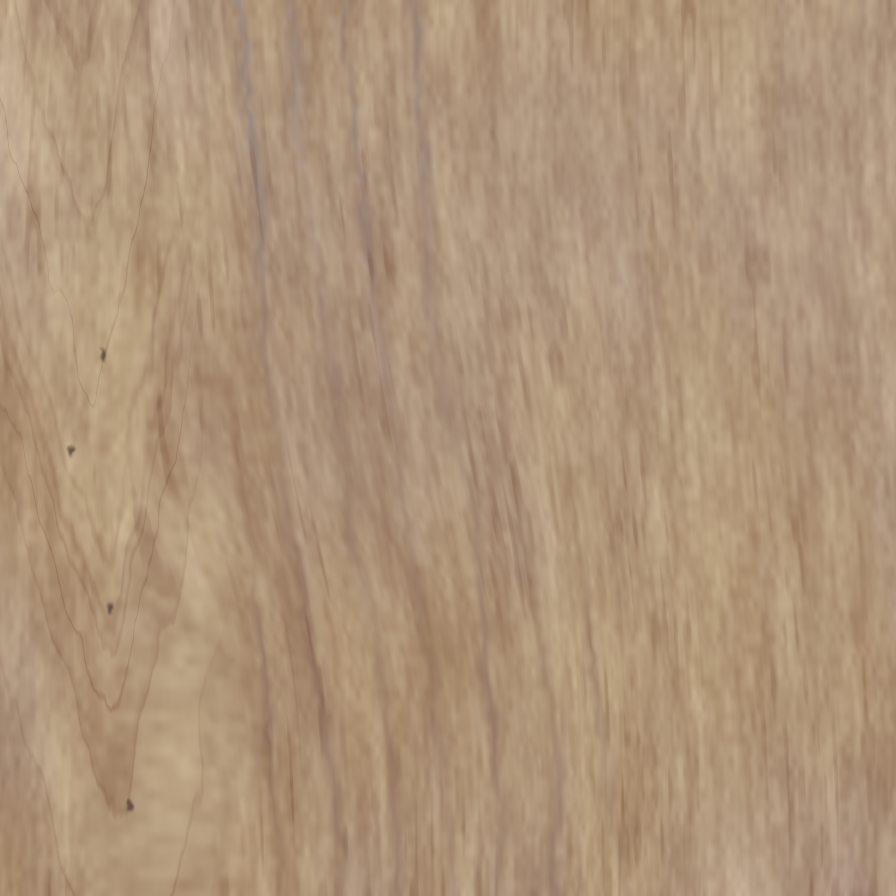
Give the GLSL for this texture, as a Shadertoy shader.

```glsl
// Oak-like wood board: fine upright grain, drifting dark veins and a cathedral figure on the left.
#define LIGHT_WOOD vec3(0.708, 0.608, 0.480)
#define DARK_WOOD vec3(0.602, 0.472, 0.365)
#define GREY_WOOD vec3(0.662, 0.568, 0.515)
#define VEIN_BROWN vec3(0.510, 0.390, 0.335)
#define VEIN_GREY vec3(0.550, 0.490, 0.490)
#define VEIN_SPACING 0.063
#define VEIN_DRIFT 0.11
#define BASE_TONE 0.79
#define FINE_CONTRAST 1.0
#define KNOT_COUNT 4

float hash(vec2 p) {
    vec3 q = fract(vec3(p.xyx) * 0.1031);
    q += dot(q, q.yzx + 33.33);
    return fract((q.x + q.y) * q.z);
}

float noise(vec2 p) {
    vec2 cell = floor(p), f = fract(p);
    f = f * f * (3.0 - 2.0 * f);
    return mix(mix(hash(cell), hash(cell + vec2(1, 0)), f.x),
               mix(hash(cell + vec2(0, 1)), hash(cell + vec2(1, 1)), f.x), f.y);
}

float fbm(vec2 p) {
    float sum = 0.0, amp = 0.5;
    for (int i = 0; i < 4; i++) {
        sum += amp * noise(p);
        p = p * 2.03 + 17.3;
        amp *= 0.5;
    }
    return sum / 0.9375;
}

// Sideways shift of the grain, growing from the top (0) to the bottom (1).
float drift(float down) {
    return VEIN_DRIFT * smoothstep(0.0, 1.0, down);
}

// Darkness of the long veins: ragged cores inside soft halos.
float veins(vec2 p) {
    float dark = 0.0;
    for (int i = -1; i < 6; i++) {
        float id = float(i) + 20.0;
        float x = 0.265 + VEIN_SPACING * float(i) + drift(p.y);
        x += 0.022 * (noise(vec2(p.y * 5.0, id)) - 0.5);
        x += 0.008 * (noise(vec2(p.y * 24.0, id + 40.0)) - 0.5);
        float d = p.x - x + 0.007 * (noise(p * vec2(90.0, 60.0)) - 0.5);
        float strength = 0.25 + 0.75 * noise(vec2(p.y * 4.0 + 3.0, id + 70.0));
        strength *= i < 0 || i > 3 ? smoothstep(0.4, 0.8, p.y) : 1.0;
        float width = mix(0.004, 0.008, noise(vec2(p.y * 9.0, id + 90.0)));
        float core = exp(-d * d / (width * width));
        float halo = exp(-abs(d) / (d > 0.0 ? 0.008 : 0.015));
        dark += strength * (0.48 * core + 0.24 * halo);
    }
    return min(dark, 1.0);
}

// Nested arches whose tips point down, fading out at the sides.
float cathedral(vec2 p) {
    float side = p.x - 0.085 - 0.05 * p.y + 0.02 * (fbm(p * vec2(9.0, 5.0)) - 0.5);
    float level = p.y + 4.0 * sqrt(side * side + 0.0001);
    level += 0.10 * (fbm(p * vec2(40.0, 9.0) + 5.0) - 0.5);
    float rings = noise(vec2(level * 11.0, 3.0)) - 0.5;
    float edge = abs(noise(vec2(level * 16.0, 8.0)) - 0.5);
    float lines = smoothstep(0.12, 0.0, edge) * (0.4 + 0.6 * noise(p * vec2(25.0, 10.0)));
    return (0.9 * rings - 0.65 * lines + 0.2) * smoothstep(0.16, 0.07, abs(side));
}

// Small dark specks scattered through the cathedral.
float knots(vec2 p) {
    float dark = 0.0;
    for (int i = 0; i < KNOT_COUNT; i++) {
        float id = float(i);
        vec2 center = vec2(0.07 + 0.085 * hash(vec2(id, 4.0)),
                           0.3 + 0.6 * (id + hash(vec2(id, 9.0))) / float(KNOT_COUNT));
        vec2 d = p - center + 0.004 * (noise(p * 160.0) - 0.5);
        dark = max(dark, smoothstep(0.006, 0.001, length(d * vec2(1.0, 0.6))));
    }
    return dark;
}

void mainImage(out vec4 fragColor, in vec2 fragCoord) {
    vec2 p = fragCoord / iResolution.xy;
    p.y = 1.0 - p.y;

    // Grain coordinates follow the drift of the veins
    vec2 g = p;
    g.x -= drift(p.y) * smoothstep(0.08, 0.3, p.x) * mix(1.0, 0.5, smoothstep(0.55, 0.8, p.x));
    g.x += 0.014 * (noise(p * vec2(5.0, 4.0)) - 0.5);

    // Broad bands and mottling
    float bands = fbm(g * vec2(18.0, 1.3) + 2.0) - 0.5;
    float mottle = fbm(g * vec2(24.0, 9.0) + 31.0) - 0.5;

    // Fine detail: streaks, fibres, speckle and dark pores
    float streaks = fbm(g * vec2(60.0, 7.0) + 11.0) - 0.5;
    float fibres = noise(g * vec2(150.0, 20.0)) - 0.5;
    float speckle = noise(g * vec2(180.0, 80.0) + 23.0) - 0.5;
    float pores = smoothstep(0.62, 0.92, noise(g * vec2(165.0, 17.0) + 51.0));
    pores *= smoothstep(0.35, 0.6, noise(g * vec2(18.0, 5.0) + 7.0));
    float fine = 1.15 * streaks + 0.48 * fibres + 0.5 * speckle - 0.5 * pores + 0.04;

    // Tone: darker at the lower left, lighter toward the right
    float tone = BASE_TONE + 0.7 * bands + 0.6 * mottle + 0.9 * cathedral(p);
    tone -= 0.3 * smoothstep(0.6, 0.0, p.x) * smoothstep(0.1, 1.0, p.y);
    tone += 0.04 * smoothstep(0.4, 1.0, p.x);
    vec3 color = mix(DARK_WOOD, LIGHT_WOOD, clamp(tone, -0.6, 1.4));

    // Greyish cast, strongest near the top and the right edge
    float grey = 0.14 + 0.22 * (1.0 - p.y) + 1.0 * (fbm(g * vec2(10.0, 4.0) + 61.0) - 0.5);
    grey += 0.15 * smoothstep(0.8, 1.0, p.x);
    color = mix(color, GREY_WOOD + 0.08 * (tone - 0.7), clamp(grey, 0.0, 0.7));

    // Veins turn from grey to brown on the way down
    vec3 veinColor = mix(VEIN_GREY, VEIN_BROWN, smoothstep(0.05, 0.6, p.y));
    color = mix(color, veinColor, veins(p) * (0.85 + 0.6 * speckle));

    // Fine grain lies over everything, then the knots
    color += FINE_CONTRAST * fine * vec3(0.100, 0.118, 0.112);
    color = mix(color, VEIN_BROWN * 0.65, 0.8 * knots(p));
    fragColor = vec4(color, 1.0);
}
```
